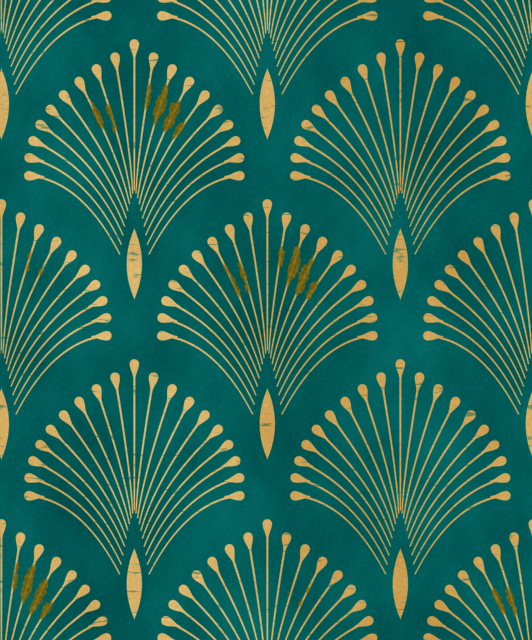
Reproduce this pattern procedurally as a Shadertoy shader.

```glsl
#define REPEATS 2.0
#define STEMS 10
#define SPREAD 0.398
#define HEAD_RADIUS 0.018
#define HEAD_LENGTH 0.055
#define STEM_WIDTH 0.0044
#define TEAL vec3(0.0, 0.362, 0.352)
#define PALE_GOLD vec3(0.88, 0.74, 0.46)
#define DEEP_GOLD vec3(0.78, 0.59, 0.28)
#define OCHRE vec3(0.50, 0.39, 0.04)
#define TAU 6.28318

vec2 hash2(vec2 c) {
    vec2 s = vec2(dot(c, vec2(127.1, 311.7)), dot(c, vec2(269.5, 183.3)));
    return fract(sin(s) * 43758.5);
}

// Cellular noise over n whole cells, wrapping at the canvas edges
float cellular(vec2 uv, vec2 n) {
    vec2 p = uv * n, cell = floor(p);
    float nearest = 2.0;
    for (int y = -1; y <= 1; y++)
    for (int x = -1; x <= 1; x++) {
        vec2 c = cell + vec2(x, y);
        nearest = min(nearest, length(c + hash2(mod(c, n)) - p));
    }
    return nearest;
}

// Layered, warped sines with whole-number frequencies
float mottle(vec2 uv) {
    float sum = 0.0, amp = 0.5, freq = 2.0;
    for (int i = 0; i < 7; i++) {
        float a = float(i) * 2.4 + 0.6;
        vec2 k = round(freq * vec2(cos(a), sin(a)));
        sum += amp * sin(TAU * dot(k, uv) + 2.5 * sum + a * 3.0);
        amp *= 0.78;
        freq *= 1.55;
    }
    return sum;
}

// Curved stem number i, tapering toward its base and ending in a teardrop
float stem(vec2 p, float i) {
    float lean = 0.165 * i;
    vec2 dir = vec2(sin(lean), cos(lean));
    vec2 base = vec2(0.0062 * i, -0.078 - 0.24 * pow(i / 9.0, 1.4));
    float drop = 0.009 * min(i, 1.0) + 0.039 * i + 0.00166 * i * i;
    vec2 head = vec2(SPREAD * sin(0.183 * i), 0.469 - drop);
    vec2 chord = head - base;
    vec2 bend = head - dir * length(chord) * (0.74 - 0.033 * i);

    // Nearest point on the quadratic curve by Gauss-Newton steps
    vec2 b = 2.0 * (bend - base), c = base - 2.0 * bend + head;
    float t = clamp(dot(p - base, chord) / dot(chord, chord), 0.0, 1.0);
    for (int j = 0; j < 3; j++) {
        vec2 tangent = b + 2.0 * c * t;
        vec2 miss = base + t * (b + c * t) - p;
        t = clamp(t - dot(miss, tangent) / dot(tangent, tangent), 0.0, 1.0);
    }
    float line = length(base + t * (b + c * t) - p) - STEM_WIDTH * mix(0.6, 1.0, t);

    vec2 q = p - head;
    float h = clamp(-dot(q, dir) / HEAD_LENGTH, 0.0, 1.0);
    float drip = length(q + dir * h * HEAD_LENGTH)
               - mix(HEAD_RADIUS, STEM_WIDTH, smoothstep(0.0, 1.0, h));
    return min(line, drip);
}

float leaf(vec2 p) {
    float v = (p.y + 0.356) / 0.133;
    return max(abs(p.x) - 0.029 * (1.0 - v * v), (abs(v) - 1.0) * 0.133);
}

float fan(vec2 p) {
    p.x = abs(p.x);
    float d = leaf(p);
    for (int i = 0; i < STEMS; i++) d = min(d, stem(p, float(i)));
    return d;
}

// Slanted worn patch, soft toward its rim
float patchAt(vec2 p, vec2 centre, float size) {
    vec2 q = p - centre;
    q = vec2(q.x + 0.35 * q.y, q.y * 0.7);
    return 1.0 - smoothstep(0.2, 1.0, length(q) / size);
}

void mainImage(out vec4 fragColor, in vec2 fragCoord) {
    vec2 uv = fragCoord / iResolution.xy;
    float pixel = REPEATS / iResolution.x;
    float clouds = mottle(uv);
    float grain = cellular(uv, vec2(150.0, 180.0)) - 0.5;
    float streaks = cellular(uv, vec2(24.0, 170.0));
    float blots = cellular(uv, vec2(60.0, 48.0));

    // Two interleaved lattices of fans, the second shifted by half a cell
    float d = 1.0, wear = 0.0;
    for (int k = 0; k < 2; k++) {
        vec2 g = uv * REPEATS - vec2(0.005, -0.028) + 0.5 * float(k);
        vec2 id = mod(floor(g), REPEATS);
        vec2 p = (fract(g) - 0.5) * vec2(1.0, 1.2);
        d = min(d, fan(p));
        float strength = k == 0 ? (1.0 - id.x) * id.y : 1.0 - 0.6 * abs(id.x - id.y);
        float worn = max(patchAt(p, vec2(0.12, 0.22), 0.11),
                         0.7 * patchAt(p, vec2(-0.11, 0.19), 0.08));
        wear = max(wear, strength * worn);
    }

    // Mottled, grainy ground
    vec3 color = TEAL * (1.0 + 0.09 * clouds + 0.10 * grain);
    color.r += 0.012 * max(clouds, 0.0);

    // Gold with uneven tone and dry horizontal breaks
    float tone = 0.5 + 0.3 * cos(TAU * (uv.x - 0.25)) + 0.2 * clouds;
    vec3 gold = mix(DEEP_GOLD, PALE_GOLD, clamp(tone, 0.0, 1.0)) * (1.0 + 0.08 * grain);
    float ink = clamp(0.5 - d / (1.3 * pixel), 0.0, 1.0);
    ink *= 1.0 - 0.45 * smoothstep(0.65, 0.95, streaks);
    color = mix(color, gold, ink);

    // Ochre stains bleeding out around the worn stems
    float bleed = 0.022 * wear - 0.016 * blots + 0.004 * grain;
    float stain = clamp(0.5 - (d - bleed) / (1.5 * pixel), 0.0, 1.0);
    stain *= smoothstep(0.25, 0.5, wear - 0.35 * blots + 0.1);
    color = mix(color, OCHRE * (1.0 + 0.3 * grain), 0.85 * stain);

    fragColor = vec4(color, 1.0);
}
```
